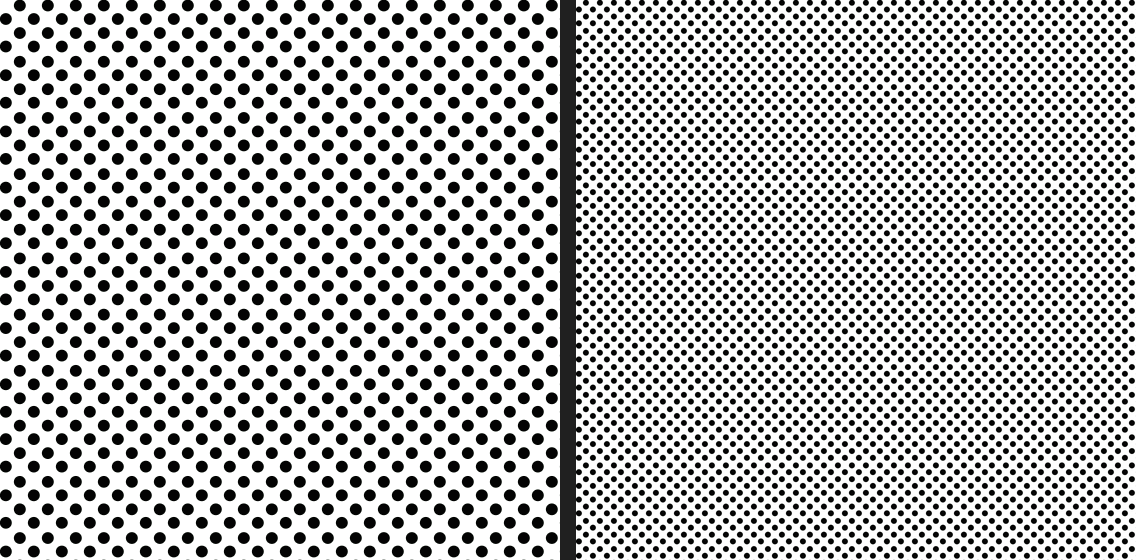
Left: one tile. Right: repeated 2 by 2.
Give the GLSL for this pattern, as a Shadertoy shader.

```glsl
// Staggered black polka dots on white, with slightly uneven row spacing.

const float COLUMNS = 20.0;
const float ROWS = 40.0;                       // even, so the stagger wraps
const vec2 FIRST_DOT = vec2(0.208, 0.39);      // in columns and rows, from the top left
const vec2 DOT_RADII = vec2(0.01062, 0.01048); // in canvas widths and heights
const vec3 PAPER = vec3(1.0);
const vec3 INK = vec3(0.01);
const vec3 EDGE_TINT = vec3(0.0, 0.02, 0.0);

// Vertical shift of a row, in row heights: a four-row rhythm on a slow drift.
float rowShift(float row) {
    float step14 = mod(row - 2.0, ROWS);
    float phase = mod(step14 + 2.0 + 2.0 * step(13.5, step14), 4.0);
    float beat = (phase - 1.5) / 1.5;
    float drift = 0.0035 * mod(step14, 28.0) - 0.029;
    return drift - 0.042 * beat * beat * beat;
}

// Approximate signed distance to an ellipse that is almost round.
float ellipseDistance(vec2 p, vec2 radii) {
    return (length(p / radii) - 1.0) * min(radii.x, radii.y);
}

// Signed distance to the closest dot of one row; p is in columns and rows.
float rowDistance(vec2 p, float row) {
    float stagger = 0.5 * (1.0 - mod(row, 2.0));
    float dx = fract(p.x - stagger + 0.5) - 0.5;
    float dy = p.y - row - rowShift(row);
    return ellipseDistance(vec2(dx / COLUMNS, dy / ROWS), DOT_RADII);
}

// Signed distance to all dots, checking the rows above and below as well.
float dotsDistance(vec2 uv) {
    vec2 p = vec2(uv.x * COLUMNS, (1.0 - uv.y) * ROWS) - FIRST_DOT;
    float nearestRow = floor(p.y + 0.5);
    float d = 1.0;
    for (int i = -1; i <= 1; i++) {
        d = min(d, rowDistance(p, nearestRow + float(i)));
    }
    return d;
}

void mainImage(out vec4 fragColor, in vec2 fragCoord) {
    vec2 uv = fragCoord / iResolution.xy;
    float pixel = 1.0 / min(iResolution.x, iResolution.y);

    // Ink coverage over a one-pixel edge
    float coverage = clamp(0.5 - dotsDistance(uv) / pixel, 0.0, 1.0);

    // Faint green cast along the soft edge
    vec3 color = mix(PAPER, INK, coverage);
    color += EDGE_TINT * 4.0 * coverage * (1.0 - coverage);
    fragColor = vec4(color, 1.0);
}
```
